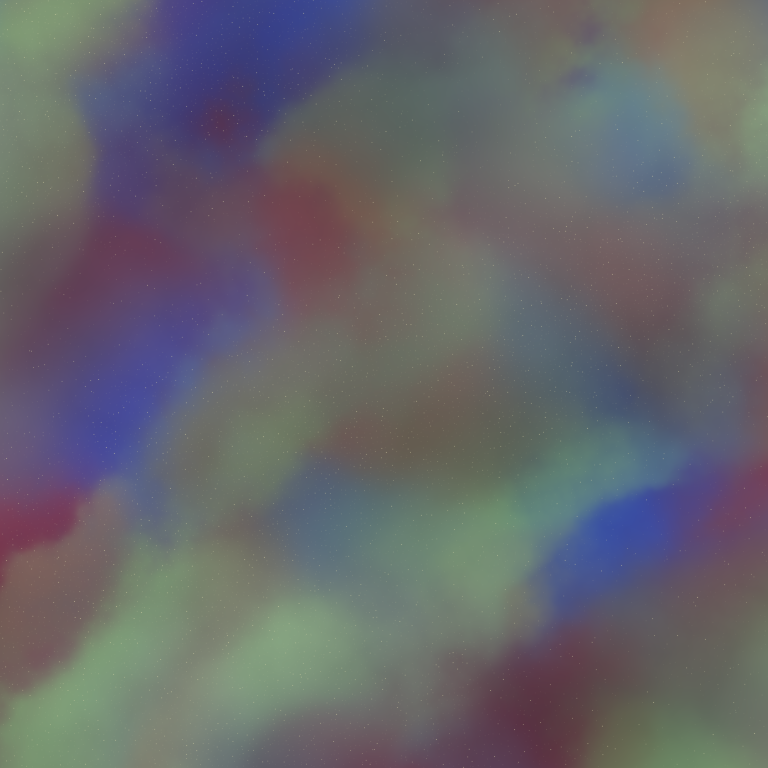
Write a Shadertoy shader that draws this background.

```glsl
vec2 hash2(vec2 p) {
    vec3 q = fract(p.xyx * vec3(0.1031, 0.1030, 0.0973));
    q += dot(q, q.yzx + 33.33);
    return fract((q.xx + q.yz) * q.zy);
}

// Soft cellular distance: rounded puffs with gentle creases
float softCells(vec2 p) {
    vec2 cell = floor(p);
    float sum = 0.0;
    for (int y = -1; y <= 1; y++)
    for (int x = -1; x <= 1; x++) {
        vec2 id = cell + vec2(x, y);
        vec2 d = id + hash2(id + 57.0) - p;
        sum += exp(-8.0 * dot(d, d));
    }
    return -log(sum + 0.01) / 8.0;
}

float billows(vec2 p) {
    float sum = 0.0, amp = 1.0;
    for (int i = 0; i < 6; i++) {
        sum += amp * softCells(p);
        p = mat2(1.6, 1.2, -1.2, 1.6) * p + 11.3;
        amp *= 0.47;
    }
    return sum;
}

vec3 cloudColour(vec2 id) {
    vec3 palette[8] = vec3[8](
        vec3(0.47, 0.62, 0.44), vec3(0.49, 0.22, 0.27),
        vec3(0.42, 0.44, 0.42), vec3(0.21, 0.29, 0.61),
        vec3(0.44, 0.49, 0.44), vec3(0.40, 0.24, 0.31),
        vec3(0.41, 0.39, 0.37), vec3(0.35, 0.38, 0.46));
    float pick = fract(dot(id, vec2(0.7549, 0.5698)) + 0.15);
    return palette[int(pick * 8.0)];
}

// Coloured cells melted together, stretched along the rising diagonal
vec3 nebula(vec2 p) {
    vec2 q = mat2(0.6, -0.8, 0.8, 0.6) * p * vec2(3.5, 5.2) + 20.0;
    vec2 cell = floor(q);
    vec3 sum = vec3(0.0);
    float total = 0.0;
    for (int y = -2; y <= 2; y++)
    for (int x = -2; x <= 2; x++) {
        vec2 id = cell + vec2(x, y);
        vec2 d = id + hash2(id) - q;
        float weight = exp(-3.8 * dot(d, d));
        sum += weight * cloudColour(id);
        total += weight;
    }
    return sum / total;
}

// One faint speck per cell, crowded where density is high
float stars(vec2 p, float density) {
    vec2 q = p * 150.0, id = floor(q);
    vec2 pos = 0.1 + 0.8 * hash2(id + 301.0);
    vec2 rnd = hash2(id.yx * 1.7 + 713.0);
    float width = max(0.0007, 0.5 / iResolution.y);
    float d = length(fract(q) - pos) / 150.0;
    float glow = exp(-d * d / (width * width)) * min(1.0, 0.001 / width);
    return glow * step(rnd.x, density) * (0.05 + 0.42 * pow(rnd.y, 6.0));
}

void mainImage(out vec4 fragColor, in vec2 fragCoord) {
    vec2 p = fragCoord / iResolution.y;

    // Broad bending, then torn edges in some regions only
    vec2 bend = 0.05 * sin(p.yx * vec2(7.0, 6.0) + vec2(1.0, 2.6))
              + 0.02 * sin(p.yx * vec2(15.0, 13.0) + p * 5.0);
    float torn = 0.5 + 0.5 * sin(p.x * 9.0 + 2.0 * sin(p.y * 6.0 + 1.0));
    vec2 puff = vec2(billows(p * 4.0), billows(p * 4.0 + 19.0)) - 0.35;
    vec2 q = p + bend;

    // Wide clouds veiled by smaller ones, with the colour spread restored
    vec3 col = mix(nebula(q + puff * mix(0.05, 0.17, torn)),
                   nebula(q * 1.7 + 7.0 + puff.yx * mix(0.07, 0.28, torn)), 0.36);
    vec3 haze = vec3(0.40, 0.40, 0.41);
    col = haze + (col - haze) * 1.25;

    // Uneven light and slight dust
    col *= 1.0 + 0.14 * sin(p.x * 6.0 - p.y * 5.0 + 9.0 * bend.x) * sin(p.y * 8.0 + 1.0);
    col *= 1.0 - 0.16 * puff.x;

    float density = 0.52 + 0.32 * sin(p.x * 5.0 - p.y * 4.0 + 1.5 * sin(p.y * 5.0));
    col = mix(col, vec3(0.86, 0.84, 0.66), stars(p, density));
    fragColor = vec4(col, 1.0);
}
```
